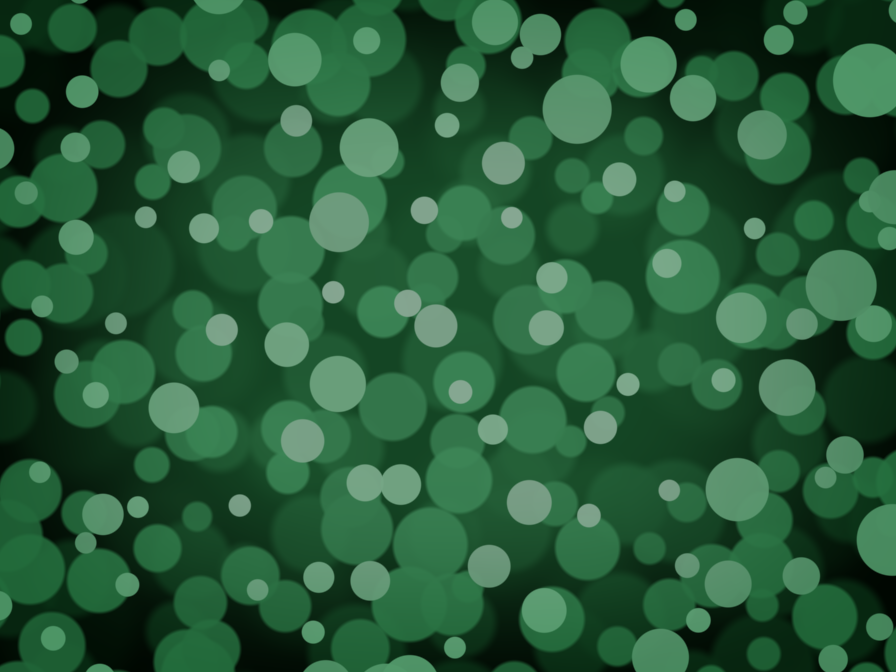
Give the GLSL for this background, as a Shadertoy shader.

```glsl
// Green bokeh: four layers of soft discs over a dark, vignetted backdrop.
// Each layer is a rotated, jittered grid with one disc per cell, drawn from
// the most blurred to the sharpest; a central glow shifts every colour.

#define JITTER      0.86   // how far a disc may stray inside its cell
#define GLOW_INNER  0.42   // vignette start, 1 = canvas border
#define GLOW_OUTER  1.12   // vignette end
#define HAZE_CELL   0.220  // cell sizes, in canvas heights
#define FAR_CELL    0.140
#define MID_CELL    0.105
#define NEAR_CELL   0.122
#define BACK_CENTRE vec3(0.080, 0.270, 0.140)
#define BACK_EDGE   vec3(0.000, 0.028, 0.004)

struct Layer {
    uint seed;
    float cell;        // grid spacing
    float angle;       // grid rotation
    vec2 radius;       // smallest and largest disc
    float skew;        // above 1 favours small discs
    float blur;        // width of the soft border
    float opacity;
    vec3 edge;         // colour outside the glow
    vec3 small, large; // colours inside the glow, by disc size
};

// Integer hash (PCG style), three values in 0..1
vec3 hash3(ivec2 cell, uint seed) {
    uvec3 v = uvec3(uint(cell.x + 4096), uint(cell.y + 4096), seed);
    v = v * 1664525u + 1013904223u;
    v.x += v.y * v.z;
    v.y += v.z * v.x;
    v.z += v.x * v.y;
    v ^= v >> 16u;
    v.x += v.y * v.z;
    v.y += v.z * v.x;
    v.z += v.x * v.y;
    return vec3(v >> 8u) / 16777216.0;
}

// Bright in the middle, falling off along a rounded rectangle
float centreGlow(vec2 uv) {
    vec2 q = abs(uv * 2.0 - 1.0);
    float d = pow(dot(q * q, q), 1.0 / 3.0);
    return 1.0 - smoothstep(GLOW_INNER, GLOW_OUTER, d);
}

// Composite every disc of a layer that can reach p
vec3 drawDiscs(vec3 colour, vec2 p, float glow, Layer layer) {
    float c = cos(layer.angle), s = sin(layer.angle);
    vec2 g = mat2(c, s, -s, c) * p / layer.cell;
    ivec2 home = ivec2(floor(g));
    float soft = max(layer.blur, 1.5 / iResolution.y);

    for (int j = -1; j <= 1; j++)
    for (int i = -1; i <= 1; i++) {
        ivec2 cell = home + ivec2(i, j);
        vec3 rnd = hash3(cell, layer.seed);
        vec2 centre = vec2(cell) + 0.5 + JITTER * (rnd.xy - 0.5);
        float size = pow(rnd.z, layer.skew);
        float radius = mix(layer.radius.x, layer.radius.y, size);
        float d = length(g - centre) * layer.cell - radius;
        float cover = 1.0 - smoothstep(-0.5 * soft, 0.5 * soft, d);

        // Tint follows size, with a small variation of its own
        float tint = fract(rnd.z * 37.0);
        float blend = clamp(size + 0.7 * (tint - 0.3), 0.0, 1.0);
        vec3 lit = mix(layer.small, layer.large, blend);
        vec3 disc = mix(layer.edge, lit, glow) * mix(0.94, 1.05, tint);
        colour = mix(colour, disc, cover * layer.opacity);
    }
    return colour;
}

void mainImage(out vec4 fragColor, in vec2 fragCoord) {
    vec2 p = fragCoord / iResolution.y;
    float glow = centreGlow(fragCoord / iResolution.xy);

    // Backdrop
    vec3 colour = mix(BACK_EDGE, BACK_CENTRE, glow);

    // Very soft, faint discs
    colour = drawDiscs(colour, p, glow, Layer(11u, HAZE_CELL, 0.4,
        vec2(0.070, 0.120), 1.0, 0.050, 0.45,
        vec3(0.010, 0.090, 0.030),
        vec3(0.130, 0.360, 0.200), vec3(0.110, 0.330, 0.180)));

    // Large blurred discs
    colour = drawDiscs(colour, p, glow, Layer(23u, FAR_CELL, 1.1,
        vec2(0.036, 0.080), 1.0, 0.018, 0.75,
        vec3(0.035, 0.185, 0.080),
        vec3(0.160, 0.410, 0.240), vec3(0.135, 0.370, 0.215)));

    // Medium discs, slightly soft
    colour = drawDiscs(colour, p, glow, Layer(37u, MID_CELL, 0.7,
        vec2(0.022, 0.056), 1.0, 0.007, 0.88,
        vec3(0.130, 0.410, 0.225),
        vec3(0.205, 0.480, 0.300), vec3(0.235, 0.515, 0.335)));

    // Small pale discs, sharp
    colour = drawDiscs(colour, p, glow, Layer(59u, NEAR_CELL, 0.25,
        vec2(0.016, 0.055), 2.3, 0.003, 0.95,
        vec3(0.300, 0.575, 0.395),
        vec3(0.560, 0.685, 0.605), vec3(0.410, 0.610, 0.475)));

    fragColor = vec4(colour, 1.0);
}
```
